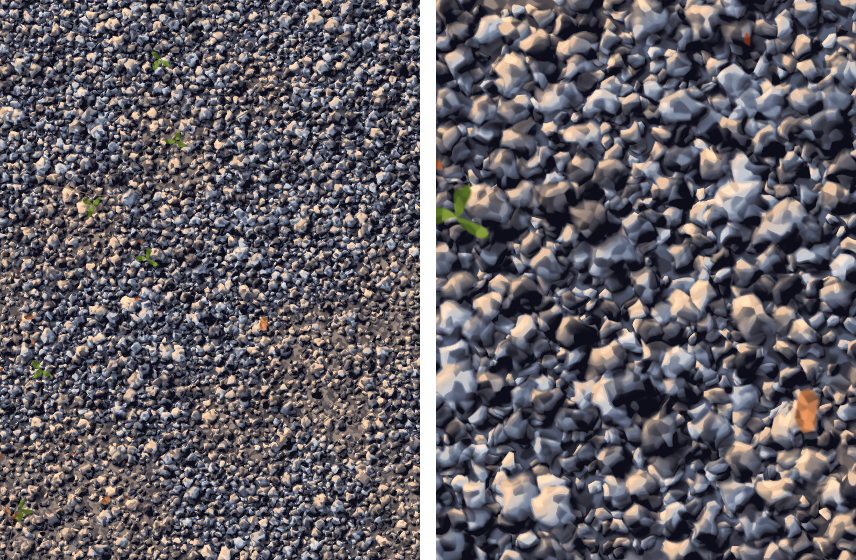
Left, the full canvas; right, a detail of the centre.
This texture is drawn by a Shadertoy shader. Its source:

```glsl
// Crushed grey gravel in low warm sun, with leaf scraps, twigs and small sprigs.
#define COARSE 27.0
#define MEDIUM 39.0
#define SMALL 58.0
#define FINE 86.0
#define SPECKLE 135.0
#define LIGHT_DIR vec2(-0.62, 0.78)
#define RELIEF 0.40
#define SHADOW 0.62
#define SCRAPS 22
#define TWIGS 9
#define SPRIGS 6

const float TAU = 6.28318;

vec2 hash2(vec2 p) {
    vec3 q = fract(vec3(p.xyx) * vec3(0.1031, 0.1030, 0.0973));
    q += dot(q, q.yzx + 33.33);
    return fract((q.xx + q.yz) * q.zy);
}

vec2 polar(float a) { return vec2(cos(a), sin(a)); }

// Smooth cellular noise: nearby cells blend their random values.
float speckle(vec2 p) {
    vec2 cell = floor(p);
    float sum = 0.0, total = 0.0;
    for (int y = -1; y <= 1; y++)
    for (int x = -1; x <= 1; x++) {
        vec2 c = cell + vec2(x, y);
        vec2 d = p - c - hash2(c + 7.0);
        float w = exp(-9.0 * dot(d, d));
        sum += w * hash2(c + 91.0).x;
        total += w;
    }
    return sum / total;
}

// Broad patches of trodden, finer ground, from layered sines; 0 to 1.
float trodden(vec2 p) {
    float s = sin(p.x * 7.0 + 2.0 * sin(p.y * 4.0)) + sin(p.y * 9.0 - p.x * 5.0 + 1.0)
            + 0.6 * sin(p.x * 19.0 + p.y * 13.0);
    return smoothstep(-0.6, 2.0, s + 1.2 - 2.2 * p.y);
}

// Lays one layer of angular stones over tone (x) and warmth (y).
void layStones(inout vec2 ground, vec2 uv, float scale, float share, float grit) {
    vec2 p = uv * scale, cell = floor(p);
    float soft = max(0.12, 1.5 * scale / iResolution.x);
    for (int y = -1; y <= 1; y++)
    for (int x = -1; x <= 1; x++) {
        vec2 c = cell + vec2(x, y), id = c + scale * 3.0;
        vec2 pick = hash2(id), look = hash2(id + 41.0);
        if (pick.x > share * (1.0 - 0.45 * trodden(c / scale))) continue;
        vec2 d = p - c - 0.2 - 0.6 * hash2(id + 17.0);
        // Convex outline; the nearest sides also give the facet slope.
        float r = 0.0;
        vec2 slope = vec2(0.0);
        for (int k = 0; k < 6; k++) {
            vec2 side = polar((float(k) + 0.6 * look.x) * TAU / 6.0 + pick.y * TAU);
            float reach = mix(0.30, 0.60, hash2(id + float(k) * 5.3).y);
            float q = dot(d, side) / reach;
            r = max(r, q);
            slope += side * exp(6.0 * q);
        }
        float lit = dot(slope / (length(slope) + 0.001), LIGHT_DIR) * smoothstep(0.1, 0.85, r);
        float shade = 1.0 - smoothstep(0.28, 0.62, length(d + LIGHT_DIR * 0.2));
        ground.x *= 1.0 - SHADOW * shade;
        float tone = 0.55 + 0.45 * (look.x - 0.5) + RELIEF * lit + 0.62 * (grit - 0.5);
        tone += 0.28 * step(0.95, look.y) - 0.16 * smoothstep(0.75, 1.0, r);
        float cover = 1.0 - smoothstep(1.0 - soft, 1.0 + soft, r);
        ground = mix(ground, vec2(tone, look.y * 0.6 + 0.4 * lit), cover);
    }
}

// Tone to colour, from blue shadow to sunlit cream.
vec3 stoneColour(float t, float warmth) {
    vec3 c = mix(vec3(0.05, 0.05, 0.10), vec3(0.23, 0.23, 0.27), smoothstep(0.06, 0.29, t));
    c = mix(c, vec3(0.35, 0.36, 0.41), smoothstep(0.27, 0.47, t));
    c = mix(c, vec3(0.53, 0.54, 0.57), smoothstep(0.45, 0.66, t));
    c = mix(c, vec3(0.82, 0.78, 0.74), smoothstep(0.67, 0.88, t));
    c = mix(c, vec3(0.96, 0.91, 0.86), smoothstep(0.95, 1.25, t));
    vec3 tint = mix(vec3(0.93, 1.0, 1.10), vec3(1.12, 0.98, 0.86), smoothstep(0.1, 0.75, warmth));
    return c * mix(vec3(1.0), tint, smoothstep(0.1, 0.5, t));
}

// Pointed leaf along an axis: coverage from 0 to 1.
float leaf(vec2 d, vec2 axis, float len, float width) {
    float along = dot(d, axis) / len, across = abs(dot(d, vec2(-axis.y, axis.x)));
    float edge = width * (1.0 - along * along) - across;
    return smoothstep(-0.001, 0.002, edge) * step(abs(along), 1.0);
}

void mainImage(out vec4 fragColor, in vec2 fragCoord) {
    vec2 uv = fragCoord / iResolution.x;
    float height = iResolution.y / iResolution.x;
    vec2 warp = 0.0016 * vec2(sin(uv.y * 190.0 + 3.0 * sin(uv.x * 90.0)), sin(uv.x * 210.0 + 2.0 * sin(uv.y * 80.0)));
    vec2 p = uv + warp;
    float grit = speckle(p * SPECKLE), worn = trodden(uv);

    // Gravel, fine to coarse.
    vec2 ground = vec2(0.14 + 0.2 * worn + 0.4 * grit, worn);
    layStones(ground, p, FINE, 0.85, grit);
    layStones(ground, p, SMALL, 0.72, grit);
    layStones(ground, p, MEDIUM, 0.58, grit);
    layStones(ground, p, COARSE, 0.14, grit);
    vec3 colour = stoneColour(ground.x, ground.y + 0.3 * worn);

    // Thin dry twigs.
    for (int i = 0; i < TWIGS; i++) {
        vec2 h = hash2(vec2(i, 301)), k = hash2(vec2(i, 317));
        vec2 d = uv - h * vec2(0.8, height), axis = polar(k.x * TAU);
        d += 0.004 * sin(dot(d, axis) * 45.0) * vec2(-axis.y, axis.x);
        colour = mix(colour, mix(vec3(0.25, 0.2, 0.2), vec3(0.62, 0.5, 0.43), k.y), 0.8 * leaf(d, axis, 0.04 + 0.05 * k.y, 0.0018));
    }
    // Rust-brown scraps, mostly low and to the left.
    for (int i = 0; i < SCRAPS; i++) {
        vec2 h = hash2(vec2(i, 401)), k = hash2(vec2(i, 419));
        vec2 d = p - vec2(h.x * h.x * 0.7, h.y * mix(h.x, 1.0, 0.5) * height);
        float size = 0.006 + 0.016 * k.y * k.y * k.y;
        vec3 rust = mix(vec3(0.48, 0.17, 0.08), vec3(0.72, 0.45, 0.27), k.y);
        colour = mix(colour, rust * (0.6 + 0.7 * grit), 0.9 * leaf(d, polar(k.x * TAU), size, size * 0.5));
    }
    // Small green sprigs of three leaves.
    for (int i = 0; i < SPRIGS; i++) {
        vec2 h = hash2(vec2(i, 503)), root = vec2(0.45 * h.x, h.y * height);
        for (int j = 0; j < 3; j++) {
            vec2 axis = polar(h.x * 40.0 + float(j) * 1.7);
            vec3 green = mix(vec3(0.22, 0.30, 0.10), vec3(0.52, 0.62, 0.22), grit);
            colour = mix(colour, green, leaf(p - root - axis * 0.015, axis, 0.016, 0.006));
        }
    }
    fragColor = vec4(clamp(colour, 0.0, 1.0), 1.0);
}
```
